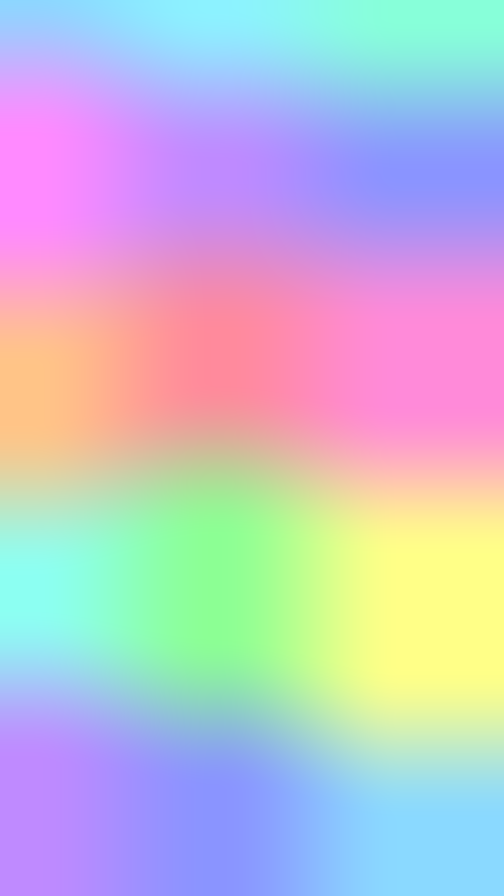
Write a Shadertoy shader that draws this background.

```glsl
// Soft pastel rainbow: five blurred colour bands with gently bending seams.

#define SEAM_SOFTNESS 0.088   // half height of the blend between two bands
#define LEFT_STOP     0.06    // horizontal places of the three colour stops
#define MIDDLE_STOP   0.43
#define RIGHT_STOP    0.80

const vec3 PINK   = vec3(1.00, 0.54, 1.00);
const vec3 ORANGE = vec3(1.00, 0.77, 0.53);
const vec3 RED    = vec3(1.00, 0.54, 0.61);
const vec3 ROSE   = vec3(1.00, 0.54, 0.85);
const vec3 AQUA   = vec3(0.55, 1.00, 0.95);
const vec3 GREEN  = vec3(0.55, 1.00, 0.58);
const vec3 YELLOW = vec3(1.00, 1.00, 0.53);
const vec3 VIOLET = vec3(0.75, 0.54, 1.00);
const vec3 BLUE   = vec3(0.54, 0.58, 1.00);
const vec3 SKY    = vec3(0.54, 0.85, 1.00);
const vec3 CYAN   = vec3(0.55, 0.95, 1.00);
const vec3 MINT   = vec3(0.53, 1.00, 0.85);

// Weights of the left, middle and right stops; they sum to one.
vec3 stopWeights(float x) {
    float toMiddle = smoothstep(LEFT_STOP, MIDDLE_STOP, x);
    float toRight  = smoothstep(MIDDLE_STOP, RIGHT_STOP, x);
    return vec3(1.0 - toMiddle, toMiddle - toRight, toRight);
}

// Lays a band over the colour, above a seam given by its three heights.
vec3 addBand(vec3 below, mat3 band, vec3 seamHeights, vec3 weights, float y) {
    float seam = dot(seamHeights, weights);
    float cover = smoothstep(seam - SEAM_SOFTNESS, seam + SEAM_SOFTNESS, y);
    return mix(below, band * weights, cover);
}

void mainImage(out vec4 fragColor, in vec2 fragCoord) {
    vec2 uv = fragCoord / iResolution.xy;
    vec3 weights = stopWeights(uv.x);

    // Bands from the bottom up
    vec3 color = mat3(VIOLET, BLUE, SKY) * weights;
    color = addBand(color, mat3(AQUA, GREEN, YELLOW), vec3(0.236, 0.205, 0.170), weights, uv.y);
    color = addBand(color, mat3(ORANGE, RED, ROSE),   vec3(0.442, 0.488, 0.464), weights, uv.y);
    color = addBand(color, mat3(PINK, VIOLET, BLUE),  vec3(0.676, 0.714, 0.720), weights, uv.y);
    color = addBand(color, mat3(SKY, CYAN, MINT),     vec3(0.930, 0.904, 0.892), weights, uv.y);

    fragColor = vec4(color, 1.0);
}
```
